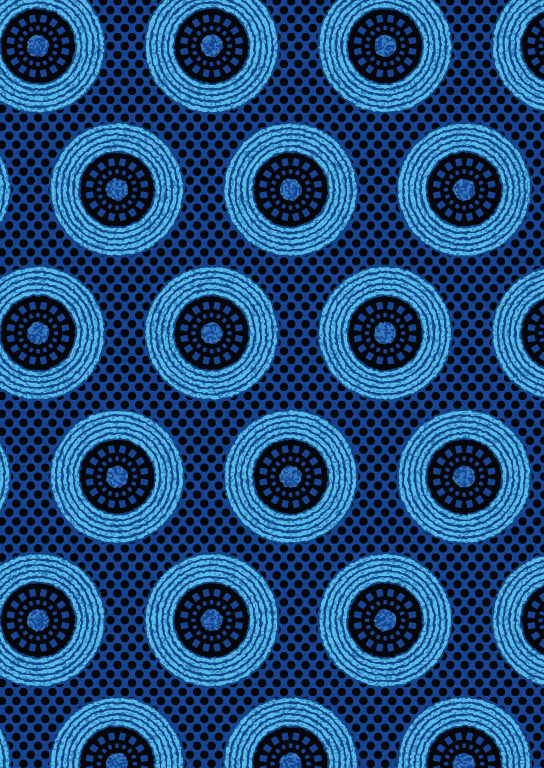
Give the GLSL for this pattern, as a Shadertoy shader.

```glsl
// Staggered stitched discs with ringed borders and spoked hubs over a dotted blue cloth.

const float TAU = 6.2831853;

float hash(vec2 p) {
    return fract(sin(dot(p, vec2(127.1, 311.7))) * 43758.5453);
}

float noise(vec2 p) {
    vec2 i = floor(p), f = fract(p);
    f = f * f * (3.0 - 2.0 * f);
    return mix(mix(hash(i), hash(i + vec2(1, 0)), f.x),
               mix(hash(i + vec2(0, 1)), hash(i + vec2(1, 1)), f.x), f.y);
}

// Coverage of a shape from its signed distance
float fill(float d, float px) {
    return clamp(0.5 - d / px, 0.0, 1.0);
}

// Offset from the nearest point of a lattice whose odd rows are shifted
vec2 staggered(vec2 p, vec2 pitch, float shift) {
    float row = floor(p.y / pitch.y + 0.5);
    p.x -= shift * mod(row, 2.0);
    return p - pitch * vec2(floor(p.x / pitch.x + 0.5), row);
}

// One ring of rounded openings between the spokes
float openings(float r, float turn, float radius, vec2 halfSize) {
    float across = (fract(turn) - 0.5) * TAU / 16.0 * r;
    vec2 q = abs(vec2(across, r - radius)) - halfSize + 0.015;
    return length(max(q, 0.0)) + min(max(q.x, q.y), 0.0) - 0.015;
}

void mainImage(out vec4 fragColor, in vec2 fragCoord) {
    // One unit is the radius of a disc; y runs down from the top
    float px = 11.46 / iResolution.y;
    vec2 p = vec2(fragCoord.x, iResolution.y - fragCoord.y) * px;

    vec3 black = vec3(0.025, 0.027, 0.04);
    vec3 blue = vec3(0.09, 0.27, 0.58);
    vec3 deepBlue = vec3(0.08, 0.27, 0.53);
    vec3 lightBlue = vec3(0.34, 0.74, 0.91);

    // Dotted cloth
    vec2 pitch = vec2(2.59, 2.142);
    vec2 origin = vec2(0.567, 0.687);
    vec2 dotPitch = pitch / vec2(12.0, 16.0);
    vec2 dotPos = staggered(p - origin, dotPitch, 0.5 * dotPitch.x);
    float grain = noise(p * 38.0);
    vec3 col = blue * (0.88 + 0.2 * grain);
    col = mix(col, black, fill(length(dotPos) - 0.063, px));

    // Disc with a slightly ragged edge
    vec2 c = staggered(p - origin, pitch, 1.179);
    float r = length(c);
    float turn = atan(c.y, c.x) / TAU * 16.0;
    float ragged = r + 0.028 * (noise(p * 24.0) - 0.5);
    col = mix(col, deepBlue, fill(ragged - 1.01, px));

    // Five stitched rings
    float band = (ragged - 0.562) / 0.087;
    float ring = abs(fract(band) - 0.5) * 0.087 - 0.027;
    ring = max(ring, max(0.562 - ragged, ragged - 0.997));
    vec3 thread = mix(vec3(0.19, 0.5, 0.74), lightBlue, smoothstep(0.1, 0.5, grain));
    col = mix(col, thread, fill(ring, px));

    // Black wheel, two rows of openings and a speckled hub
    float wheel = fill(ragged - 0.55, px);
    float gaps = min(openings(r, turn, 0.415, vec2(0.046, 0.055)),
                     openings(r, turn + 0.5, 0.27, vec2(0.026, 0.033)));
    vec3 wheelCol = mix(black, blue, fill(gaps, px));
    vec3 hubCol = mix(blue, vec3(0.2, 0.48, 0.75), smoothstep(0.3, 0.75, grain));
    wheelCol = mix(wheelCol, hubCol, fill(ragged - 0.165, px));
    col = mix(col, wheelCol, wheel);

    fragColor = vec4(col, 1.0);
}
```
